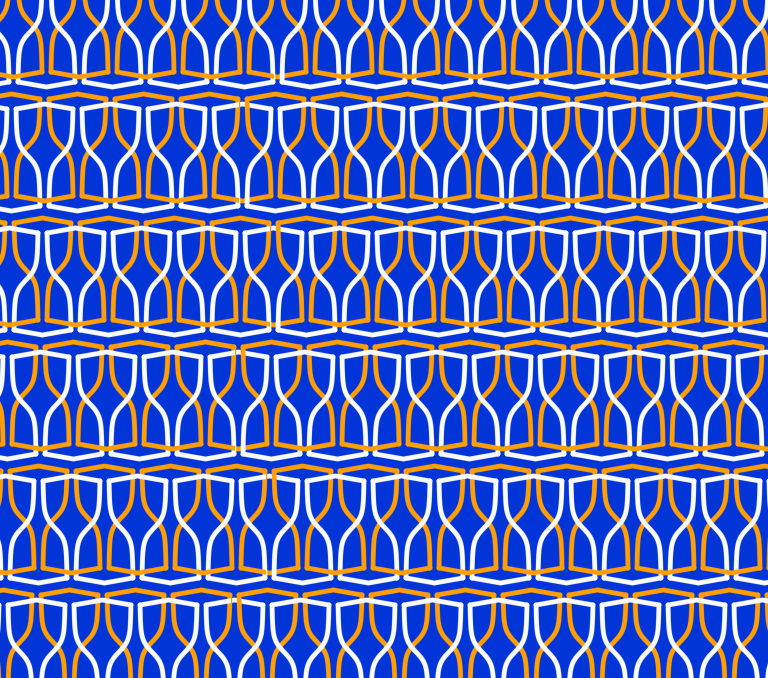
Give the GLSL for this pattern, as a Shadertoy shader.

```glsl
// Interlaced goblet outlines in white and orange on blue, in staggered rows.
// One goblet line is a sigmoid profile folded about its axis, closed by shallow caps;
// the orange line is the same motif moved half a repeat sideways and slightly up.

const float CANVAS_WIDTH = 768.0;          // design units across the canvas
const vec2 REPEAT = vec2(66.0, 124.0);     // goblet spacing and row spacing
const vec2 ORANGE_SHIFT = vec2(33.0, -10.0);
const float FIRST_ROW_TOP = 104.0;
const float ROW_MARGIN = 13.5;             // space above a goblet rim within its row
const float HALF_LINE = 2.4;
const float RIM_Y = 5.0;
const float FOOT_Y = 102.0;
const float CAP_HALF_WIDTH = 28.4;
const float CAP_RISE = 5.0;
const float SEAM_X = 203.0;                // strand where the weave order flips
const float SEAM_HALF_WIDTH = 9.0;

const vec3 BLUE = vec3(0.008, 0.208, 0.847);
const vec3 WHITE = vec3(0.98, 0.985, 1.0);
const vec3 ORANGE = vec3(1.0, 0.62, 0.02);

float segmentDistance(vec2 p, vec2 a, vec2 b) {
    vec2 ab = b - a;
    return length(p - a - ab * clamp(dot(p - a, ab) / dot(ab, ab), 0.0, 1.0));
}

// Distance from the axis of the nearest goblet
float foldToAxis(float x) {
    return abs(x - REPEAT.x * round(x / REPEAT.x));
}

// Cup wall narrowing into the stem
float sideDistance(vec2 p) {
    float y = clamp(p.y, RIM_Y, FOOT_Y);
    float bend = tanh((52.0 - y) / 12.0);
    float halfWidth = 16.5 + 11.0 * bend + 0.02 * (52.0 - y);
    float slope = 11.0 / 12.0 * (1.0 - bend * bend) + 0.02;
    float across = (foldToAxis(p.x) - halfWidth) / sqrt(1.0 + slope * slope);
    return length(vec2(across, p.y - y)) - HALF_LINE;
}

// Peaked rim over each cup, and sagging base between neighbouring stems
float capDistance(vec2 p) {
    float x = foldToAxis(p.x);
    vec2 corner = vec2(CAP_HALF_WIDTH, CAP_RISE);
    float rim = segmentDistance(vec2(x, p.y), vec2(0.0, RIM_Y - CAP_RISE),
                                vec2(CAP_HALF_WIDTH, RIM_Y));
    float base = segmentDistance(vec2(0.5 * REPEAT.x - x, FOOT_Y + CAP_RISE - p.y),
                                 vec2(0.0), corner);
    return min(rim, base) - HALF_LINE;
}

vec3 ink(vec3 ground, vec3 colour, float d, float soft) {
    return mix(ground, colour, 1.0 - smoothstep(-soft, soft, d));
}

vec3 drawSides(vec3 ground, vec2 p, float soft) {
    ground = ink(ground, ORANGE, sideDistance(p - ORANGE_SHIFT), soft);
    return ink(ground, WHITE, sideDistance(p), soft);
}

vec3 drawCaps(vec3 ground, vec2 p, float soft) {
    ground = ink(ground, ORANGE, capDistance(p - ORANGE_SHIFT), soft);
    return ink(ground, WHITE, capDistance(p), soft);
}

void mainImage(out vec4 fragColor, in vec2 fragCoord) {
    float unit = CANVAS_WIDTH / iResolution.x;
    vec2 p = vec2(fragCoord.x, iResolution.y - fragCoord.y) * unit;
    float soft = 0.75 * unit;

    // Staggered rows with a slow drift to the left
    float row = floor((p.y - FIRST_ROW_TOP + ROW_MARGIN) / REPEAT.y);
    p.x -= 44.5 - 2.0 * row + 0.5 * REPEAT.x * mod(row, 2.0);
    p.y -= FIRST_ROW_TOP + row * REPEAT.y;

    // Caps cross over the sides, except along the seam strand
    vec3 colour = drawCaps(drawSides(BLUE, p, soft), p, soft);
    if (abs(p.x - SEAM_X) < SEAM_HALF_WIDTH) {
        colour = drawSides(drawCaps(BLUE, p, soft), p, soft);
    }
    fragColor = vec4(colour, 1.0);
}
```
